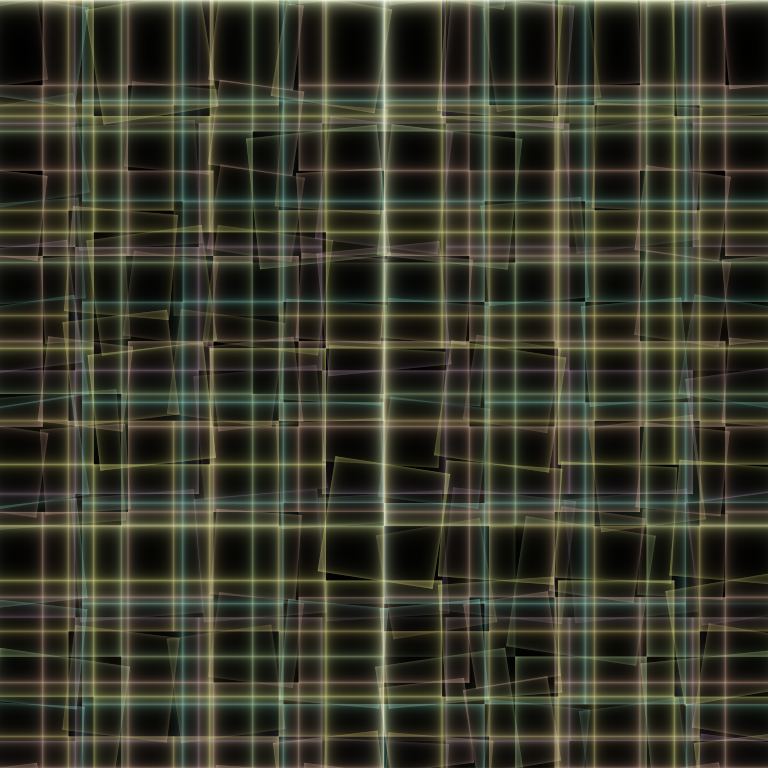
A WebGL 2 fragment shader for this pattern:

```glsl
#version 300 es
precision highp float;
// Glowing plaid: six stacked grids of soft-edged square tiles, some of them tilted.

uniform vec2 u_resolution;
out vec4 fragColor;

const int LAYERS = 6;
const float CORE_GAIN = 0.48;     // thin bright line on each tile edge
const float CORE_WIDTH = 0.0015;
const float HALO_GAIN = 0.34;     // soft glow inside each tile edge
const float HALO_WIDTH = 0.0078;
const float TILT_SHARE = 0.27;    // share of tiles that are turned
const float TILT_MIN = 0.05;      // radians
const float TILT_MAX = 0.17;
const float TILT_DIM = 0.55;      // brightness of turned tiles
const float FADED_SHARE = 0.08;   // upright tiles that are nearly dark
const float FADED_DIM = 0.3;

// Tile side of each layer, as a share of the canvas.
const float TILE_SIZE[LAYERS] = float[](0.1111, 0.1310, 0.1370, 0.1512, 0.1608, 0.1710);
// Horizontal shift of each layer, in tiles.
const float SHIFT[LAYERS] = float[](0.0, 0.0, 0.0, 0.5, 0.5, 0.0);
const vec3 TINT[LAYERS] = vec3[](
    vec3(0.66, 0.50, 0.42),   // tan
    vec3(0.36, 0.62, 0.56),   // teal
    vec3(0.66, 0.59, 0.32),   // gold
    vec3(0.80, 0.81, 0.40),   // yellow
    vec3(0.46, 0.36, 0.43),   // mauve
    vec3(0.54, 0.66, 0.43));  // green

vec3 hash3(vec3 p) {
    p = fract(p * vec3(0.1031, 0.1030, 0.0973));
    p += dot(p, p.yxz + 33.33);
    return fract((p.xxy + p.yxx) * p.zyx);
}

mat2 rotation(float angle) {
    float c = cos(angle), s = sin(angle);
    return mat2(c, s, -s, c);
}

// Edge light at a given distance inside the edge.
float edgeGlow(float d) {
    d = max(d, 0.0);
    return CORE_GAIN * exp(-d / CORE_WIDTH) + HALO_GAIN * exp(-d / HALO_WIDTH);
}

// Light of one tile at an offset from its centre; nothing falls outside it.
float tileLight(vec2 offset, float size, vec3 rnd, float pixel) {
    bool tilted = rnd.x < TILT_SHARE;
    float dim = rnd.z < FADED_SHARE ? FADED_DIM : 1.0;
    if (tilted) {
        float turn = rnd.y * 2.0 - 1.0;
        float angle = sign(turn) * mix(TILT_MIN, TILT_MAX, abs(turn));
        offset = rotation(angle) * offset;
        dim = TILT_DIM * mix(0.6, 1.2, rnd.z);
    }
    vec2 inset = 0.5 * size - abs(offset);
    vec2 cover = clamp(inset / pixel + 0.5, 0.0, 1.0);
    return dim * cover.x * cover.y * (edgeGlow(inset.x) + edgeGlow(inset.y));
}

// Sum of the tiles of one layer that can reach this point.
float layerLight(vec2 pos, int layer, float pixel) {
    float size = TILE_SIZE[layer];
    vec2 grid = pos / size + vec2(SHIFT[layer], 0.0);
    vec2 home = floor(grid);
    float light = 0.0;
    for (int j = -1; j <= 1; j++) {
        for (int i = -1; i <= 1; i++) {
            vec2 cell = home + vec2(i, j);
            vec3 rnd = hash3(vec3(cell + 40.0, float(layer) * 17.0 + 5.0));
            light += tileLight((grid - cell - 0.5) * size, size, rnd, pixel);
        }
    }
    return light;
}

void main() {
    float side = min(u_resolution.x, u_resolution.y);
    float pixel = 1.0 / side;
    vec2 pos = (gl_FragCoord.xy - 0.5 * u_resolution) * pixel;
    pos.y = 0.5 - pos.y;   // rows are counted down from the top

    vec3 light = vec3(0.0);
    for (int layer = 0; layer < LAYERS; layer++) {
        light += TINT[layer] * layerLight(pos, layer, pixel);
    }

    // Soft shoulder keeps crossings from clipping to white.
    fragColor = vec4(1.0 - exp(-light), 1.0);
}
```
